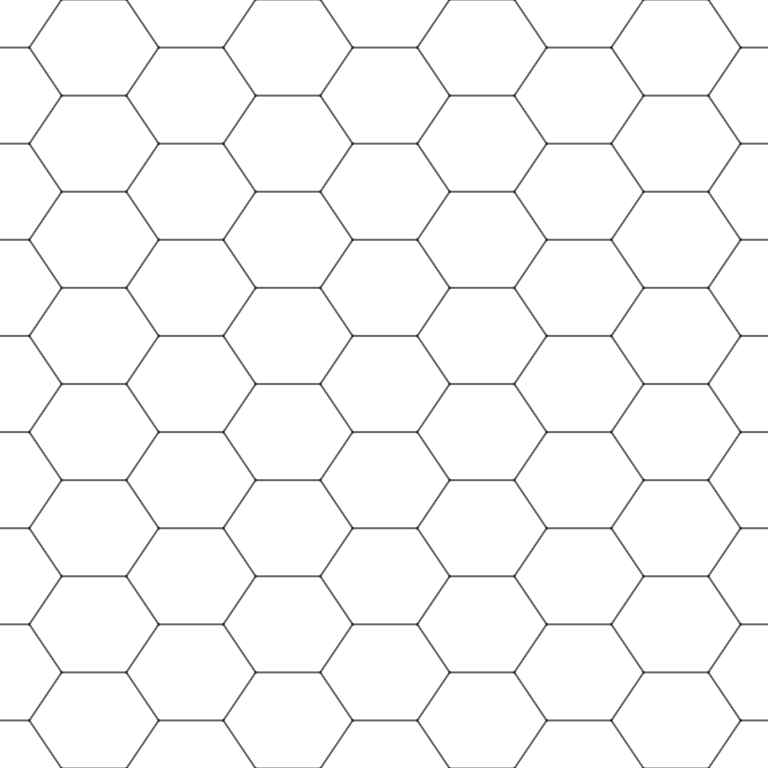
A Shadertoy shader for this pattern:

```glsl
// Thin grey honeycomb of flat-topped, slightly squashed hexagons on white.
// Two interleaved rectangular lattices hold the hexagon centres; the cell
// containing a point gives its distance to the nearest edge and corner.

const vec2  CENTRE       = vec2(0.5013, 0.5);     // middle of one hexagon
const vec2  SPACING      = vec2(0.1263, 0.12517); // column and row steps
const float LINE_WIDTH   = 0.0026;
const float JOINT_RADIUS = 0.0019;
const float LINE_INK     = 0.60;  // opacity of a stroke
const float JOINT_INK    = 0.50;  // extra opacity where strokes overlap
const float FEATHER      = 1.2;   // edge softness in output pixels
const vec3  PAPER        = vec3(1.0);
const vec3  INK          = vec3(0.0);

const float SIDE   = SPACING.x / 3.0; // half the length of a flat side
const float HEIGHT = SPACING.y * 0.5; // half the hexagon height

// Offset from the nearest lattice point, folded into one quadrant
vec2 foldToCell(vec2 p) {
    vec2 period = vec2(2.0 * SPACING.x, SPACING.y);
    return abs(p - period * round(p / period));
}

// Distance to the hexagon edge, positive inside
float hexInside(vec2 q) {
    vec2 slantNormal = normalize(vec2(HEIGHT, SIDE));
    float slant = dot(vec2(2.0 * SIDE, 0.0) - q, slantNormal);
    return min(HEIGHT - q.y, slant);
}

// Distance to the nearest hexagon corner
float cornerDistance(vec2 q) {
    return min(distance(q, vec2(2.0 * SIDE, 0.0)),
               distance(q, vec2(SIDE, HEIGHT)));
}

float coverage(float signedDistance, float softness) {
    return clamp(0.5 - signedDistance / softness, 0.0, 1.0);
}

void mainImage(out vec4 fragColor, in vec2 fragCoord) {
    vec2 p = fragCoord / iResolution.xy - CENTRE;
    float softness = FEATHER / min(iResolution.x, iResolution.y);

    // Pick the lattice whose hexagon contains the point
    vec2 even = foldToCell(p);
    vec2 odd = foldToCell(p - vec2(SPACING.x, HEIGHT));
    vec2 q = hexInside(even) > hexInside(odd) ? even : odd;

    // Translucent strokes, darker where they meet
    float edge = coverage(abs(hexInside(q)) - 0.5 * LINE_WIDTH, softness);
    float joint = coverage(cornerDistance(q) - JOINT_RADIUS, softness);
    float clear = (1.0 - LINE_INK * edge) * (1.0 - JOINT_INK * joint);

    fragColor = vec4(mix(INK, PAPER, clear), 1.0);
}
```
